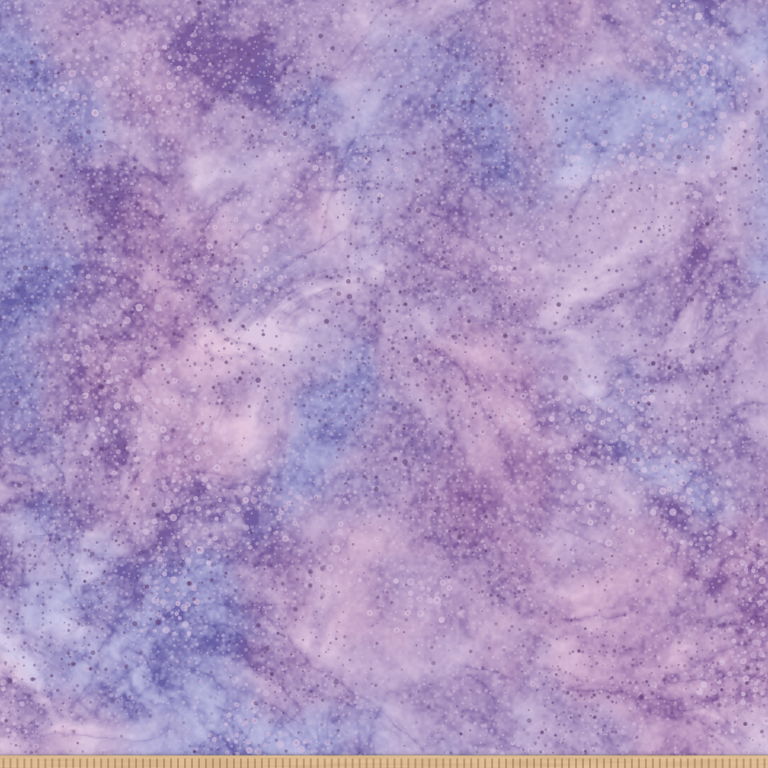
Give the GLSL for this texture, as a Shadertoy shader.

```glsl
// Mottled violet batik cloth with wax dots, above a thin wooden ruler.
#define SHADOW vec3(0.50, 0.395, 0.635)
#define LIGHT vec3(0.81, 0.73, 0.85)
#define BLUE_SHIFT vec3(-0.062, 0.012, 0.035)
#define PINK_SHIFT vec3(0.032, -0.014, -0.018)
#define WAX vec3(0.85, 0.77, 0.88)
#define INK vec3(0.36, 0.23, 0.44)
#define WOOD vec3(0.86, 0.73, 0.57)
#define CONTRAST 1.15
#define CREASE 0.42
#define GRAIN 0.62
#define RULER_HEIGHT 0.0165
#define RULER_TICKS 110.0

vec3 hash3(vec2 p) {
    vec3 q = fract(p.xyx * vec3(0.1031, 0.1030, 0.0973));
    q += dot(q, q.yxz + 33.33);
    return fract((q.xxy + q.yzz) * q.zyx);
}

float noise(vec2 p) {
    vec2 i = floor(p), f = fract(p);
    f = f * f * (3.0 - 2.0 * f);
    float low = mix(hash3(i).x, hash3(i + vec2(1, 0)).x, f.x);
    float high = mix(hash3(i + vec2(0, 1)).x, hash3(i + vec2(1, 1)).x, f.x);
    return mix(low, high, f.y);
}

mat2 rotation(float a) {
    return mat2(cos(a), sin(a), -sin(a), cos(a));
}

float fbm(vec2 p) {
    float sum = 0.0, weight = 0.5;
    for (int i = 0; i < 5; i++) {
        sum += weight * noise(p);
        p = rotation(0.65) * p * 2.03 + 17.3;
        weight *= 0.5;
    }
    return sum / 0.97;
}

// Scattered discs: x is the whole disc, y its inner core.
vec2 dots(vec2 p, float cells, float keep, float minR, float maxR, float seed) {
    vec2 g = p * cells, home = floor(g), cover = vec2(0.0);
    float soft = cells * max(0.0011, 0.8 / iResolution.y);
    for (int y = -1; y <= 1; y++)
    for (int x = -1; x <= 1; x++) {
        vec2 cell = home + vec2(x, y);
        vec3 h = hash3(cell + seed);
        vec3 k = hash3(cell + seed + 71.7);
        float r = mix(minR, maxR, k.x * k.x);
        float d = length(g - cell - 0.15 - 0.7 * h.xy);
        float shown = smoothstep(0.0, 0.12, keep - h.z) * (0.5 + 0.5 * k.z);
        vec2 disc = 1.0 - smoothstep(-soft, soft, d - r * vec2(1.0, 0.45));
        cover = max(cover, shown * disc * vec2(1.0, step(0.5, k.y)));
    }
    return cover;
}

// Folded dye lines: x is dark veins, y is pale streaks, in fanned directions.
vec2 creases(vec2 p) {
    vec2 sum = vec2(0.0);
    for (int i = 0; i < 5; i++) {
        float n = float(i);
        vec2 q = rotation(0.3 + 0.6 * n) * p * vec2(19.0, 5.5) + 23.0 * n;
        float patchMask = smoothstep(0.42, 0.75, noise(p * 6.5 + 31.0 * n));
        float ridge = 1.0 - abs(2.0 * fbm(q) - 1.0);
        float streak = smoothstep(0.52, 0.78, fbm(q * 0.9 + 9.0));
        sum += patchMask * vec2(pow(ridge, 11.0), streak);
    }
    return sum;
}

vec3 cloth(vec2 p) {
    // Dye clouds
    vec2 warp = vec2(fbm(p * 7.0 + 3.0), fbm(p * 7.0 + 41.0)) - 0.5;
    vec2 w = p + 0.12 * warp;
    float cloud = fbm(w * 6.5 + 7.0);
    float detail = fbm(w * 26.0 + 60.0);
    vec2 fold = creases(p + 0.06 * warp);
    float tone = 0.58 + CONTRAST * (cloud - 0.5) + 0.75 * (detail - 0.5);
    tone += CREASE * (0.7 * fold.y - 0.75 * fold.x);

    // Fine speckle, strongest in the darker dye
    float rough = smoothstep(0.9, 0.25, tone);
    float grain = 0.55 * noise(p * 135.0) + 0.45 * noise(p * 240.0 + 5.0) - 0.5;
    tone += GRAIN * (0.35 + rough) * grain;
    vec3 color = mix(SHADOW, LIGHT, clamp(tone, -0.08, 1.15));

    // Blue and pink drifts
    float hue = fbm(w * 4.6 + 90.0);
    color += BLUE_SHIFT * smoothstep(0.5, 0.75, hue);
    color += PINK_SHIFT * smoothstep(0.5, 0.27, hue);

    // Wax dots, gathered in clusters
    float cluster = smoothstep(0.52, 0.85, noise(p * 9.0 + 12.0));
    vec2 tiny = dots(p, 135.0, 0.16 + 0.5 * rough, 0.16, 0.34, 5.0);
    vec2 rings = dots(p, 76.0, 0.08 + 0.65 * cluster, 0.18, 0.38, 130.0);
    color = mix(color, WAX, 0.55 * tiny.x);
    color = mix(color, WAX, 0.75 * rings.x);
    color = mix(color, vec3(0.71, 0.55, 0.70), 0.55 * rings.y);

    // Ink dots
    float inky = smoothstep(0.4, 0.8, noise(p * 8.0 + 50.0));
    vec2 specks = dots(p, 115.0, 0.14 + 0.3 * inky, 0.13, 0.27, 240.0);
    vec2 spots = dots(p, 56.0, 0.12 + 0.25 * inky, 0.09, 0.2, 370.0);
    color = mix(color, INK, 0.48 * specks.x);
    return mix(color, INK, 0.62 * spots.x + 0.25 * spots.y);
}

vec3 ruler(vec2 p) {
    float x = abs(fract(p.x * RULER_TICKS) - 0.5);
    float tick = 1.0 - smoothstep(0.06, 0.22, x);
    tick *= 1.0 - smoothstep(0.65, 0.85, p.y / RULER_HEIGHT);
    vec3 color = WOOD + 0.06 * (noise(p * vec2(25.0, 400.0)) - 0.5);
    return mix(color, vec3(0.60, 0.45, 0.33), 0.55 * tick);
}

void mainImage(out vec4 fragColor, in vec2 fragCoord) {
    vec2 p = fragCoord / iResolution.y;
    float edge = p.y - RULER_HEIGHT, soft = 1.0 / iResolution.y;
    vec3 color = cloth(p) * (1.0 - 0.3 * exp(-max(edge, 0.0) * 600.0));
    color = mix(ruler(p), color, smoothstep(-soft, soft, edge));
    fragColor = vec4(clamp(color, 0.0, 1.0), 1.0);
}
```
